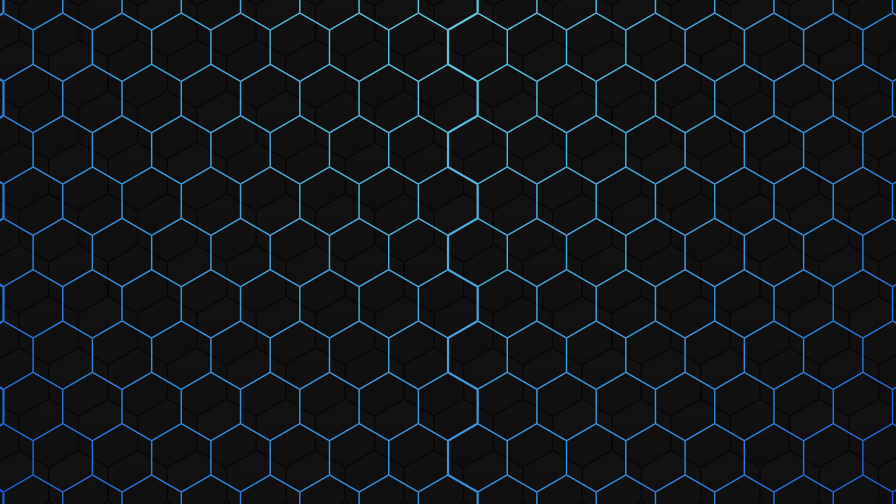
Write a WebGL 2 fragment shader that draws this pattern.

```glsl
#version 300 es
precision highp float;
// Glowing blue honeycomb outlines over a dark, offset grid of hexagonal tiles.

uniform vec2 u_resolution;
out vec4 fragColor;

// Lengths are fractions of the canvas height.
const float PITCH = 0.1176;                       // width of one hexagon
const vec2  GRID_CENTER = vec2(0.0, -0.001);
const vec2  GROOVE_SHIFT = vec2(0.031, -0.053);   // dark grid relative to bright
const float LINE_WIDTH = 0.0029;
const float SEAM_WIDTH = 0.0044;                  // heavier zigzag between panels
const float SEAM_COLUMNS = 8.0;                   // hexagons per panel
const float GROOVE_WIDTH = 0.0030;
const float GROOVE_DEPTH = 0.75;
const float BEVEL_LIGHT = 0.008;
const float TILE_VARIATION = 0.004;
const vec2  FADE_RATE = vec2(0.65, 0.60);         // falloff from the top center

const vec3 TILE_COLOR = vec3(0.063, 0.063, 0.064);
const vec3 GROOVE_COLOR = vec3(0.012);
const vec3 LINE_CYAN = vec3(0.38, 0.80, 0.86);
const vec3 LINE_AZURE = vec3(0.20, 0.55, 0.85);
const vec3 LINE_BLUE = vec3(0.11, 0.33, 0.80);

const vec2 HEX_STEP = vec2(1.0, 1.7320508);
const vec2 SLANT = vec2(0.5, 0.8660254);

float hash(vec2 p) {
    return fract(sin(dot(p, vec2(127.1, 311.7))) * 43758.5);
}

// Offset from the nearest center of a pointy-top hexagon of unit width.
vec2 hexOffset(vec2 p) {
    vec2 a = mod(p, HEX_STEP) - 0.5 * HEX_STEP;
    vec2 b = mod(p + 0.5 * HEX_STEP, HEX_STEP) - 0.5 * HEX_STEP;
    return dot(a, a) < dot(b, b) ? a : b;
}

// Distance to the nearest side, from an offset inside the hexagon.
float hexEdge(vec2 offset) {
    vec2 q = abs(offset);
    return 0.5 - max(q.x, dot(q, SLANT));
}

float panelIndex(vec2 center) {
    return floor(floor(center.x + 0.25) / SEAM_COLUMNS);
}

// Antialiased coverage of a line of the given width.
float stroke(float dist, float width, float pixel) {
    return clamp((0.5 * width - dist) / pixel + 0.5, 0.0, 1.0);
}

vec3 lineColor(float t) {
    vec3 upper = mix(LINE_CYAN, LINE_AZURE, clamp(t / 0.6, 0.0, 1.0));
    return mix(upper, LINE_BLUE, clamp((t - 0.6) / 0.3, 0.0, 1.0));
}

void main() {
    float pixel = 1.0 / u_resolution.y;
    vec2 uv = gl_FragCoord.xy / u_resolution;
    vec2 pos = (gl_FragCoord.xy - 0.5 * u_resolution) * pixel - GRID_CENTER;
    vec2 grid = pos / PITCH - vec2(0.5, 0.0);

    // Dark tiles with a faint bevel and grooves between them
    vec2 tileGrid = grid - GROOVE_SHIFT / PITCH;
    vec2 tile = hexOffset(tileGrid);
    float tileId = hash(round((tileGrid - tile) / (0.5 * HEX_STEP)));
    vec3 color = TILE_COLOR + TILE_VARIATION * (tileId - 0.5);
    color += BEVEL_LIGHT * tile.y;
    float groove = stroke(hexEdge(tile) * PITCH, GROOVE_WIDTH, pixel);
    color = mix(color, GROOVE_COLOR, groove * GROOVE_DEPTH);

    // Side of the bright hexagon nearest to this point
    vec2 cell = hexOffset(grid);
    vec2 center = grid - cell;
    vec2 q = abs(cell);
    vec2 normal = q.x > dot(q, SLANT) ? vec2(1.0, 0.0) : SLANT;
    vec2 neighbor = center + normal * sign(cell);

    // Bright outlines, heavier where two panels meet
    bool seam = panelIndex(center) != panelIndex(neighbor);
    float width = seam ? SEAM_WIDTH : LINE_WIDTH;
    float line = stroke(hexEdge(cell) * PITCH, width, pixel);
    float fade = length(vec2(2.0 * uv.x - 1.0, 1.0 - uv.y) * FADE_RATE);
    color = mix(color, lineColor(fade), line);

    fragColor = vec4(color, 1.0);
}
```
